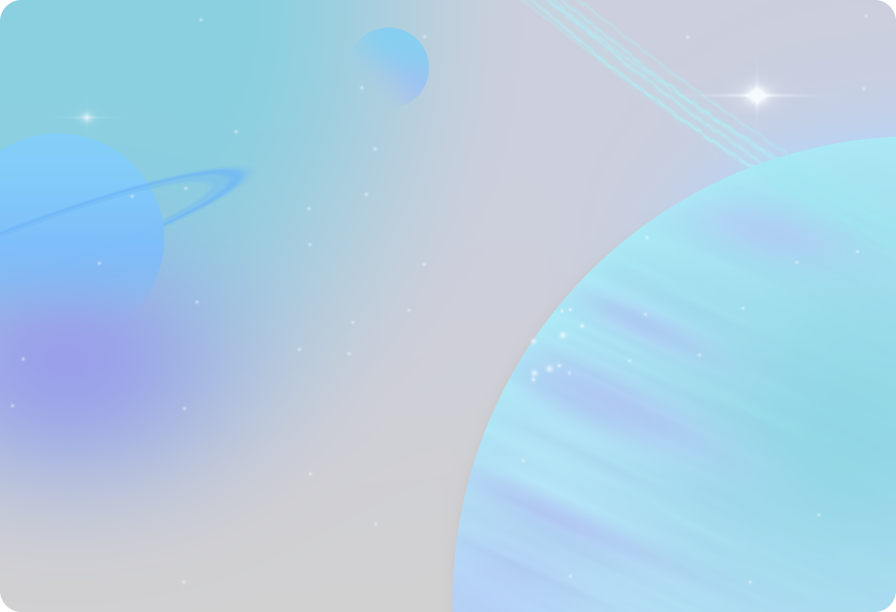
Write a WebGL 1 fragment shader that draws this background.

```glsl
precision highp float;
// Pastel space scene: a large banded planet, a ringed planet, a small moon and ring streaks.
uniform vec2 u_resolution;

float hash(vec2 p) {
  return fract(sin(dot(p, vec2(127.1, 311.7))) * 43758.5453);
}

float noise(vec2 p) {
  vec2 i = floor(p), f = fract(p);
  f = f * f * (3.0 - 2.0 * f);
  return mix(mix(hash(i), hash(i + vec2(1, 0)), f.x),
             mix(hash(i + vec2(0, 1)), hash(i + vec2(1, 1)), f.x), f.y);
}

vec2 rotate(vec2 p, float a) {
  return vec2(cos(a) * p.x + sin(a) * p.y, cos(a) * p.y - sin(a) * p.x);
}

// Soft elliptical spot
float spot(vec2 p, vec2 size) {
  p /= size;
  return exp(-dot(p, p));
}

// Antialiased coverage of a signed distance
float cover(float d) {
  return clamp(0.5 - d * u_resolution.y, 0.0, 1.0);
}

vec3 backdrop(vec2 p) {
  vec3 col = mix(vec3(0.82, 0.82, 0.825), vec3(0.80, 0.81, 0.865), smoothstep(0.0, 0.75, p.y));
  float teal = 1.0 - smoothstep(0.26, 0.76, length((p - vec2(0.12, 1.0)) * vec2(1.0, 0.8)));
  col = mix(col, vec3(0.545, 0.815, 0.88), teal);
  return mix(col, vec3(0.60, 0.62, 0.92), 0.95 * spot(p - vec2(0.11, 0.41), vec2(0.26, 0.19)));
}

vec3 ringedPlanet(vec3 col, vec2 p) {
  vec2 q = p - vec2(0.095, 0.609);
  float body = cover(length(q) - 0.173);
  vec3 tint = mix(vec3(0.49, 0.73, 0.98), vec3(0.51, 0.81, 0.98), smoothstep(-0.08, 0.17, q.y));
  col = mix(col, tint, body * smoothstep(-0.16, 0.0, q.y) * 0.95);
  // Tilted ring: the upper arc passes in front, the lower one behind
  vec2 r = rotate(q, 0.34);
  float e = length(r / vec2(0.338, 0.046));
  float band = smoothstep(0.74, 0.86, e) * (1.0 - smoothstep(0.94, 1.02, e));
  band *= 0.75 + 0.25 * sin(e * 50.0);
  float front = mix(1.0, 0.12, body * (1.0 - smoothstep(-0.01, 0.01, r.y)));
  return mix(col, vec3(0.42, 0.71, 0.97), band * front * 0.75);
}

vec3 moon(vec3 col, vec2 p) {
  vec2 q = p - vec2(0.635, 0.889);
  vec3 tint = mix(vec3(0.62, 0.76, 0.95), vec3(0.53, 0.81, 0.94), smoothstep(-0.05, 0.05, q.y));
  float lit = smoothstep(-0.055, 0.035, dot(q, vec2(0.75, 0.66)));
  return mix(col, tint, cover(length(q) - 0.066) * lit);
}

// Curved, grainy strands; x is coverage
float streaks(vec2 p) {
  float t = p.x - 0.897;
  float d = p.y - 1.0 + 0.83 * t - 0.25 * t * t;
  float sum = 0.0;
  for (int i = 0; i < 6; i++) {
    float k = float(i);
    float offset = (k - 2.5) * 0.0135 + 0.006 * sin(k * 4.0 + t * 5.0);
    float wobble = (noise(vec2(t * 130.0, k * 9.0)) - 0.5) * 0.005;
    float grain = 0.45 + 0.55 * noise(vec2(t * 260.0, d * 400.0 + k));
    sum += exp(-pow((d - offset + wobble) / 0.0032, 2.0)) * grain * (0.5 + 0.5 * hash(vec2(k, 3.0)));
  }
  return min(sum + 0.22 * exp(-pow(d / 0.028, 2.0)), 1.0);
}

vec3 bandedSurface(vec2 p, float depth) {
  vec3 col = mix(vec3(0.71, 0.87, 0.96), vec3(0.66, 0.90, 0.955), smoothstep(0.1, 0.7, p.y));
  col = mix(col, vec3(0.565, 0.84, 0.895), 0.95 * spot(p - vec2(1.40, 0.30), vec2(0.32, 0.28)));
  // Lavender cloud belts slanting down to the right
  float a = -0.43;
  float belts = 0.75 * spot(rotate(p - vec2(1.25, 0.622), -0.25), vec2(0.14, 0.045))
              + 0.75 * spot(rotate(p - vec2(1.05, 0.470), a), vec2(0.13, 0.030))
              + 0.90 * spot(rotate(p - vec2(0.99, 0.345), a), vec2(0.20, 0.045))
              + 0.75 * spot(rotate(p - vec2(0.90, 0.160), a), vec2(0.20, 0.024))
              + 0.70 * spot(p - vec2(0.80, 0.03), vec2(0.17, 0.10));
  vec2 s = rotate(p, a);
  float wisps = noise(s * vec2(4.0, 38.0)) * 0.6 + noise(s * vec2(7.0, 95.0)) * 0.4;
  float left = 1.0 - smoothstep(0.95, 1.4, p.x);
  col = mix(col, vec3(0.70, 0.78, 0.96), clamp(belts * (0.7 + 0.5 * wisps), 0.0, 1.0));
  col += (wisps - 0.5) * vec3(0.03, 0.06, 0.03) * (0.25 + left);
  return mix(col, vec3(0.68, 0.93, 0.97), 0.5 * exp(-depth * 28.0) * smoothstep(0.1, 0.4, p.y));
}

// Sparse stars on a jittered grid
float stars(vec2 p) {
  vec2 cell = floor(p * 11.0);
  vec2 at = 0.2 + 0.6 * vec2(hash(cell), hash(cell + 17.0));
  float d = length(fract(p * 11.0) - at) / 11.0;
  return step(0.80, hash(cell + 41.0)) * exp(-pow(d / 0.0028, 2.0)) * 0.5;
}

float flare(vec2 q, float size) {
  return spot(q, vec2(0.25, 0.22) * size) + 0.45 * spot(q, vec2(0.55, 0.4) * size)
       + 0.5 * spot(q, vec2(1.3, 0.05) * size) + 0.3 * spot(q, vec2(0.05, 0.6) * size);
}

void main() {
  vec2 p = gl_FragCoord.xy / u_resolution.y;
  vec3 col = moon(ringedPlanet(backdrop(p), p), p);

  // Large planet with its outer glow and ring streaks
  float d = length(p - vec2(1.5, 0.017)) - 0.7605;
  float outside = max(d, 0.0);
  col = mix(col, vec3(0.71, 0.83, 0.97), 0.75 * exp(-outside * 14.0) * smoothstep(0.85, 1.3, p.x));
  col = mix(col, vec3(0.77, 0.77, 0.78), 0.5 * exp(-outside * 110.0) * (1.0 - smoothstep(0.9, 1.2, p.x)));
  float strands = streaks(p);
  col = mix(col, vec3(0.70, 0.92, 0.95), strands * 0.9);
  vec3 surface = mix(bandedSurface(p, -d), vec3(0.62, 0.92, 0.94), strands * 0.45);
  col = mix(col, surface, cover(d));

  // Stars, two flares and a cluster at the planet's edge
  float light = stars(p) + flare(p - vec2(1.237, 0.844), 0.055) + 0.4 * flare(p - vec2(0.142, 0.808), 0.03);
  for (int i = 0; i < 9; i++) {
    float k = float(i);
    vec2 at = vec2(0.845, 0.37) + vec2(0.115, 0.13) * vec2(hash(vec2(k, 1.0)), hash(vec2(k, 2.0)));
    light += 0.7 * spot(p - at, vec2(0.0025 + 0.003 * hash(vec2(k, 5.0))));
  }
  col = mix(col, vec3(0.96, 0.98, 1.0), clamp(light, 0.0, 1.0));

  // Rounded card corners
  vec2 halfSize = 0.5 * u_resolution / u_resolution.y;
  vec2 corner = max(abs(p - halfSize) - halfSize + 0.035, 0.0);
  gl_FragColor = vec4(mix(vec3(1.0), col, cover(length(corner) - 0.035)), 1.0);
}
```
